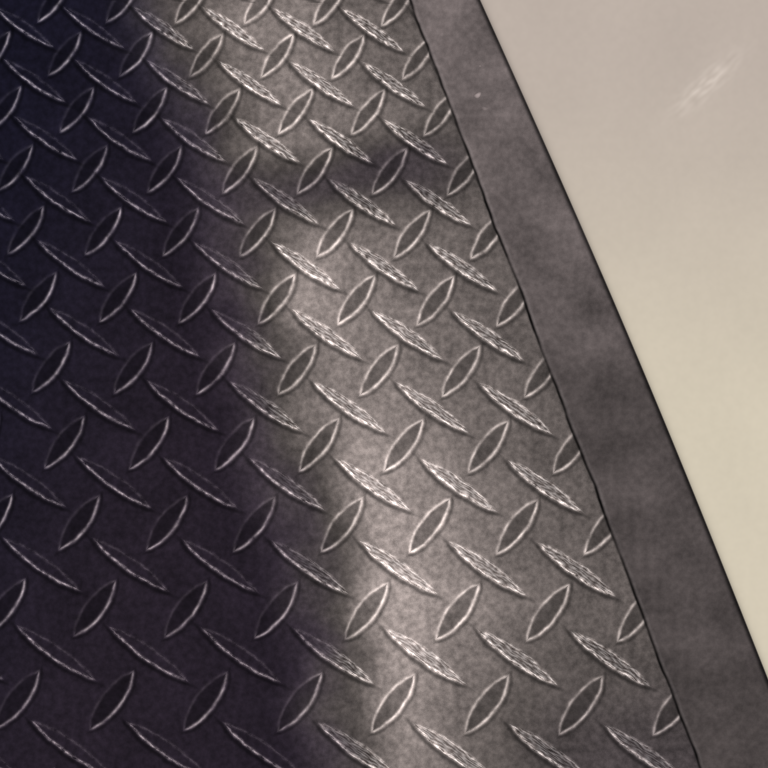
Give the GLSL for this texture, as a Shadertoy shader.

```glsl
// Black rubber diamond-tread mat with a bevelled border, lying on a pale floor.

vec2 hashGradient(vec2 cell) {
    float a = 6.2832 * fract(sin(dot(cell, vec2(127.1, 311.7))) * 43758.5);
    return vec2(cos(a), sin(a));
}

float gradientNoise(vec2 p) {
    vec2 i = floor(p), f = fract(p);
    vec2 s = f * f * f * (f * (f * 6.0 - 15.0) + 10.0);
    vec2 e = vec2(1, 0);
    float a = dot(hashGradient(i), f);
    float b = dot(hashGradient(i + e.xy), f - e.xy);
    float c = dot(hashGradient(i + e.yx), f - e.yx);
    float d = dot(hashGradient(i + e.xx), f - e.xx);
    return mix(mix(a, b, s.x), mix(c, d, s.x), s.y);
}

float fbm(vec2 p) {
    float sum = 0.0, gain = 0.6;
    for (int k = 0; k < 4; k++) {
        sum += gain * gradientNoise(p);
        p = mat2(1.6, 1.2, -1.2, 1.6) * p + 3.7;
        gain *= 0.5;
    }
    return sum;
}

float bell(float x) { return exp(-x * x); }

// Perspective between canvas (y downwards) and tread lattice (column, row)
float depthAt(float row) { return 1.0 - 0.0266 * row; }

vec2 toLattice(vec2 p) {
    float y = p.y - 0.01 * (p.x - 0.36);
    float row = (y - 0.0039) / (0.0667 + 0.0266 * y);
    return vec2((p.x * depthAt(row) - 0.2487 - 0.0127 * row) / 0.0898, row);
}

vec2 toCanvas(vec2 cell) {
    vec2 p = vec2(0.2487 + 0.0127 * cell.y + 0.0898 * cell.x, 0.0039 + 0.0667 * cell.y);
    p /= depthAt(cell.y);
    p.y += 0.01 * (p.x - 0.36);
    return p;
}

// Raised lens: x = distance to its outline, y = across its axis, z = along it (-1 to 1)
vec3 treadLens(vec2 p, vec2 cell, vec2 axis, vec2 size) {
    vec2 d = p - toCanvas(cell);
    size /= depthAt(cell.y);
    float along = dot(d, axis) / size.x;
    float across = dot(d, vec2(-axis.y, axis.x));
    float bulge = 1.0 - along * along;
    return vec3(abs(across) - size.y * sign(bulge) * pow(abs(bulge), 0.8), across, along);
}

// Reflected light lying along the middle of the mat
float sheen(vec2 p) {
    float x = p.x - 0.205 - 0.235 * p.y - 0.02 * sin(3.14 * p.y) + 0.07 * fbm(p * 8.0);
    float light = 0.36 + 0.13 * bell((x - 0.11) / 0.15);
    light += 0.13 * bell(length((p - vec2(0.51, 0.74)) / vec2(0.13, 0.2)));
    light += 0.08 * bell(length((p - vec2(0.37, 0.4)) / vec2(0.07, 0.1)));
    float gap = bell((p.y - 0.237 + 0.15 * (p.x - 0.42) + 0.03 * fbm(p * 9.0)) / 0.045);
    light *= 1.0 - 0.6 * gap * smoothstep(0.68, 0.5, p.x);
    light *= 1.0 - 0.35 * smoothstep(0.78, 1.0, p.y) * smoothstep(0.48, 0.75, p.x);
    return light * smoothstep(-0.075, 0.11, x);
}

vec3 treadMat(vec2 p, float px) {
    float light = sheen(p), lit = smoothstep(0.03, 0.36, light);
    vec3 dark = mix(vec3(0.09, 0.085, 0.135), vec3(0.15, 0.125, 0.16), smoothstep(0.0, 0.5, p.x + 0.4 * p.y));
    vec3 col = dark * (1.0 - lit) + light * vec3(1.05, 0.97, 0.94);
    float grain = fbm(p * 110.0);
    col *= 1.0 + 0.38 * grain + 0.22 * fbm(p * 16.0);

    // Rising lenses: hollow, with rounded rims and the lower right side bright
    vec2 cell = toLattice(p);
    vec2 warped = p + 0.0022 * vec2(fbm(p * 45.0), fbm(p * 45.0 + 20.0));
    vec3 rising = treadLens(warped, floor(cell + 0.5), vec2(0.6, -0.8), vec2(0.036, 0.0108));
    float facing = smoothstep(-0.004, 0.004, rising.y);
    float rim = bell((rising.x + 0.0022) / 0.0023) * smoothstep(1.08, 0.85, abs(rising.z));
    float patchy = clamp(0.9 + 1.3 * fbm(p * 55.0), 0.25, 1.5);
    col *= 1.0 - 0.24 * smoothstep(-0.002, -0.006, rising.x);
    col *= 1.0 - 0.25 * bell((rising.x - 0.003) / 0.0025) * facing;
    col += rim * patchy * mix(mix(0.06, 0.27, lit), 0.36, facing) * vec3(1.04, 0.98, 0.95);

    // Falling lenses: slim ridges, streaked lengthwise, with a shadow below
    vec3 falling = treadLens(warped, floor(cell) + 0.5, vec2(0.82, 0.57), vec2(0.047, 0.0072));
    float streak = gradientNoise(vec2(falling.z * 7.0, falling.y * 420.0) + 5.0 * floor(cell));
    float ridge = smoothstep(0.001 + px, -0.003, falling.x);
    float under = smoothstep(-0.003, 0.005, falling.y);
    float crest = bell((falling.x + 0.0018) / 0.002) * smoothstep(1.08, 0.9, abs(falling.z));
    col *= 1.0 - 0.36 * bell((falling.x - 0.0035) / 0.003) * under;
    col += ridge * lit * (0.07 + 0.3 * streak);
    float gleam = mix(mix(0.08, 0.16, lit), 0.33, under) * clamp(0.9 + 1.6 * grain + 0.5 * streak, 0.1, 1.7);
    col += crest * gleam * vec3(1.04, 0.98, 0.95);
    return col;
}

vec3 borderStrip(vec2 p) {
    float tone = 0.395 - 0.11 * smoothstep(0.0, 0.95, p.y) - 0.04 * bell((p.y - 0.53) / 0.08);
    tone *= 1.0 + 0.4 * fbm(p * vec2(11.0, 15.0)) + 0.24 * fbm(p * 110.0);
    tone += 0.3 * smoothstep(0.4, 0.55, gradientNoise(p * 60.0)) * bell((p.y - 0.1) / 0.04);
    return tone * vec3(1.06, 0.97, 0.96);
}

vec3 paleFloor(vec2 p) {
    vec3 col = mix(vec3(0.74, 0.69, 0.65), vec3(0.83, 0.79, 0.71), smoothstep(0.02, 0.6, p.y));
    vec2 d = p - vec2(0.92, 0.11);
    d = vec2(dot(d, vec2(0.73, -0.68)), dot(d, vec2(0.68, 0.73)));
    float smudge = bell(d.x / 0.05) * bell(d.y / 0.013);
    col += 0.06 * smudge * (0.8 + 1.5 * gradientNoise(d * vec2(60.0, 180.0)));
    return col * (1.0 + 0.03 * fbm(p * 8.0) + 0.02 * fbm(p * 90.0));
}

void mainImage(out vec4 fragColor, in vec2 fragCoord) {
    vec2 p = fragCoord / iResolution.xy;
    p.y = 1.0 - p.y;
    float px = 1.0 / iResolution.y;

    // Signed distances to the seam and to the outer edge
    float seam = (p.x - 0.534 - 0.378 * p.y + 0.006 * fbm(vec2(p.y * 12.0, 3.0))) * 0.935;
    float rim = (p.x - 0.625 - 0.4235 * p.y - 0.008 * sin(3.5 * p.y)) * 0.92;

    vec3 col = mix(treadMat(p, px), borderStrip(p), smoothstep(-0.002, 0.002, seam));
    float crack = clamp(0.6 + 0.8 * fbm(vec2(p.y * 16.0, 8.0)), 0.2, 0.9);
    col *= 1.0 - crack * bell(seam / 0.0018);
    col += 0.06 * crack * bell((seam - 0.004) / 0.002);
    col *= 1.0 - 0.6 * bell((rim + 0.001) / 0.0035);
    vec3 ground = paleFloor(p) * (1.0 - 0.22 * exp(-max(rim, 0.0) / 0.003));
    col = mix(col, ground, smoothstep(-px, px, rim));
    fragColor = vec4(clamp(col, 0.0, 1.0), 1.0);
}
```
